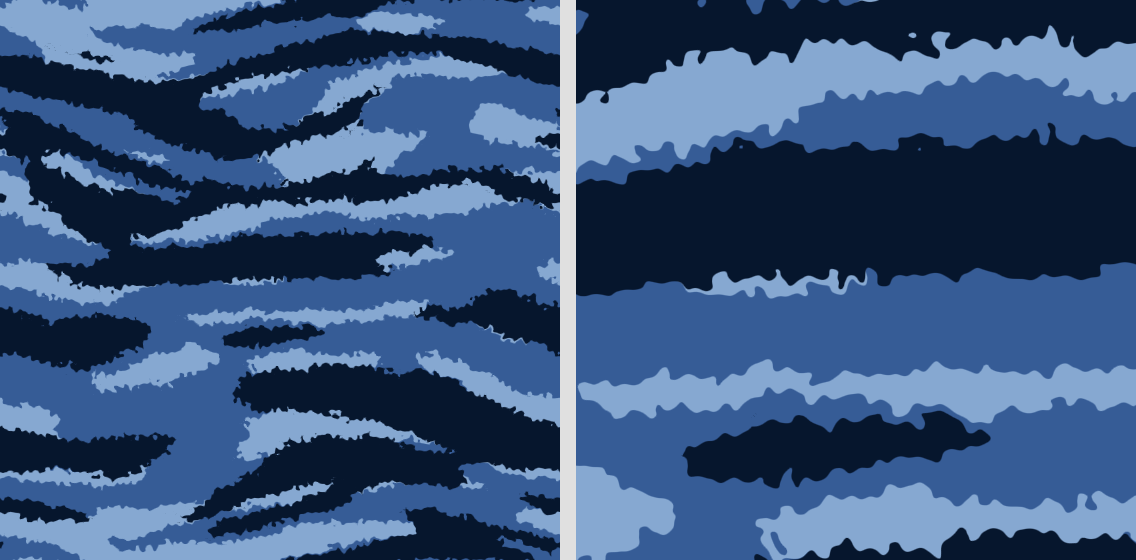
Left: the whole. Right: its middle third, enlarged.
This pattern is drawn by a WebGL 2 fragment shader. Its source:

```glsl
#version 300 es
precision highp float;

uniform vec2 u_resolution;
out vec4 outColor;

const float TAU = 6.2831853;
const vec3 NAVY = vec3(0.025, 0.085, 0.175);
const vec3 BLUE = vec3(0.21, 0.36, 0.59);
const vec3 PALE = vec3(0.525, 0.66, 0.82);

float hash(vec2 cell, float seed) {
    uvec3 q = uvec3(cell, seed);
    uint h = q.x * 7919u + q.y * 104729u + q.z * 15731u + 977u;
    h = (h ^ (h >> 16)) * 0x45d9f3bu;
    h = (h ^ (h >> 15)) * 0x2c1b3c6du;
    h ^= h >> 16;
    return float(h & 0xffffu) / 65536.0;
}

// Slope contribution of one lattice corner; cells wrap at the period
float corner(vec2 cell, vec2 offset, vec2 period, vec2 bias, float seed) {
    float angle = TAU * hash(mod(cell, period), seed);
    return dot(bias * vec2(cos(angle), sin(angle)), offset);
}

// Gradient noise that tiles the unit square
float tileNoise(vec2 p, vec2 period, vec2 bias, float seed) {
    p *= period;
    vec2 c = floor(p), f = p - c;
    vec2 s = f * f * f * (f * (f * 6.0 - 15.0) + 10.0);
    vec2 e = vec2(1.0, 0.0);
    float low = mix(corner(c, f, period, bias, seed),
                    corner(c + e.xy, f - e.xy, period, bias, seed), s.x);
    float high = mix(corner(c + e.yx, f - e.yx, period, bias, seed),
                     corner(c + e.xx, f - e.xx, period, bias, seed), s.x);
    return mix(low, high, s.y);
}

vec2 warp(vec2 p, float cells, float seed) {
    return vec2(tileNoise(p, vec2(cells), vec2(1.0), seed),
                tileNoise(p, vec2(cells), vec2(1.0), seed + 1.0));
}

// Long horizontal streaks from three stretched octaves
float streaks(vec2 p, vec2 coarse, vec2 medium, float seed) {
    vec2 bias = vec2(0.6, 1.2);
    return tileNoise(p, coarse, bias, seed)
         + 0.7 * tileNoise(p, medium, bias, seed + 1.0)
         + 0.25 * tileNoise(p, vec2(9.0, 21.0), bias, seed + 2.0);
}

float cover(float field) {
    float w = 0.7 * fwidth(field);
    return smoothstep(-w, w, field);
}

void main() {
    vec2 p = gl_FragCoord.xy / u_resolution;

    // Broad sway of the bands, then ragged edges
    vec2 q = p + vec2(0.05, 0.13) * warp(p, 2.0, 11.0);
    q += 0.012 * warp(p, 28.0, 21.0) + 0.013 * warp(p, 92.0, 31.0);

    // Pale streaks on blue, with navy bands over both
    float pale = streaks(q, vec2(3.0, 12.0), vec2(4.0, 17.0), 41.0) - 0.08;
    float navy = streaks(q, vec2(2.0, 10.0), vec2(4.0, 15.0), 51.0) - 0.08;
    vec3 color = mix(BLUE, PALE, cover(pale));
    color = mix(color, NAVY, cover(navy));
    outColor = vec4(color, 1.0);
}
```
